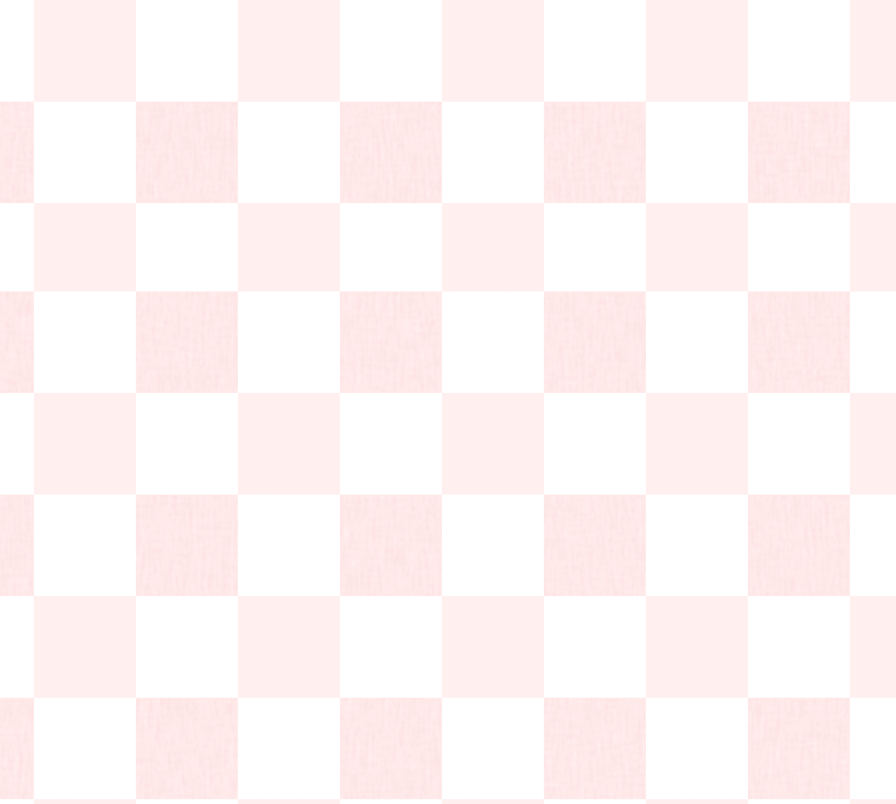
This pattern is drawn by a WebGL 2 fragment shader. Its source:

```glsl
#version 300 es
precision highp float;
// Pale pink and white checkerboard: plain rows alternate with linen-textured rows.

uniform vec2 u_resolution;
out vec4 outColor;

// Lengths are in canvas widths, measured from the top left.
const float CANVAS_HEIGHT = 0.901;
const float PITCH = 0.11384;       // side of one square
const float LEFT_OFFSET = 0.0378;  // first vertical edge
const float SHORT_ROW = 2.0;       // index of the shortened row
const float SHORT_CUT = 0.0150;    // height missing from that row

const vec3 WHITE = vec3(1.0);
const vec3 PLAIN_PINK = vec3(1.0, 0.938, 0.938);
const vec3 LINEN_PINK = vec3(0.998, 0.910, 0.910);
const vec3 THREAD_TINT = vec3(0.12, 1.0, 0.96);  // channel response to the weave

// Threads per square, across and down.
const vec2 WARP_FREQ = vec2(25.0, 4.0);
const vec2 WEFT_FREQ = vec2(5.0, 23.0);
const vec2 GRAIN_FREQ = vec2(29.0, 17.0);
const float WARP_DEPTH = 0.028;
const float WEFT_DEPTH = 0.015;
const float GRAIN_DEPTH = 0.020;
const float PLAIN_WEAVE = 0.07;    // trace of weave in the plain squares

vec2 hashGradient(vec2 cell) {
    vec3 h = fract(cell.xyx * vec3(0.1031, 0.1030, 0.0973));
    h += dot(h, h.yzx + 33.33);
    return 2.0 * fract((h.xx + h.yz) * h.zy) - 1.0;
}

float gradientNoise(vec2 p) {
    vec2 i = floor(p);
    vec2 f = fract(p);
    vec2 u = f * f * f * (f * (f * 6.0 - 15.0) + 10.0);
    vec2 e = vec2(1.0, 0.0);
    float a = dot(hashGradient(i), f);
    float b = dot(hashGradient(i + e.xy), f - e.xy);
    float c = dot(hashGradient(i + e.yx), f - e.yx);
    float d = dot(hashGradient(i + e.xx), f - e.xx);
    return mix(mix(a, b, u.x), mix(c, d, u.x), u.y);
}

// Smooth square wave: +1 on even cells, -1 on odd cells.
float alternate(float x, float halfPixel) {
    float distanceToEdge = 0.5 - abs(mod(x, 2.0) - 0.5);
    if (mod(x, 2.0) > 1.5) distanceToEdge = mod(x, 2.0) - 2.0;
    return clamp(distanceToEdge / halfPixel, -1.0, 1.0);
}

// Crossed threads with fine grain, centred on zero.
float linen(vec2 p) {
    return WARP_DEPTH * gradientNoise(p * WARP_FREQ + 40.0)
         + WEFT_DEPTH * gradientNoise(p * WEFT_FREQ + 170.0)
         + GRAIN_DEPTH * gradientNoise(p * GRAIN_FREQ + 310.0);
}

void main() {
    vec2 uv = gl_FragCoord.xy / u_resolution;
    vec2 p = vec2(uv.x - LEFT_OFFSET, (1.0 - uv.y) * CANVAS_HEIGHT);

    // Compress one row so that everything below it moves up.
    float rowStart = SHORT_ROW * PITCH;
    p.y += SHORT_CUT * clamp((p.y - rowStart) / (PITCH - SHORT_CUT), 0.0, 1.0);

    vec2 grid = p / PITCH;
    vec2 halfPixel = 0.5 * vec2(1.0, CANVAS_HEIGHT) / (u_resolution * PITCH);
    float column = alternate(grid.x, halfPixel.x);
    float row = alternate(grid.y, halfPixel.y);

    // Pink where parities agree; linen on odd rows.
    float pinkMask = 0.5 + 0.5 * column * row;
    float linenMask = 0.5 - 0.5 * row;
    vec3 pink = mix(PLAIN_PINK, LINEN_PINK, linenMask);
    pink += THREAD_TINT * linen(grid) * mix(PLAIN_WEAVE, 1.0, linenMask);

    outColor = vec4(clamp(mix(WHITE, pink, pinkMask), 0.0, 1.0), 1.0);
}
```
